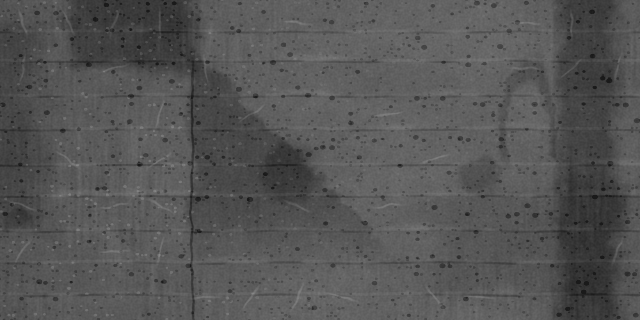
Reproduce this texture procedurally as a Shadertoy shader.

```glsl
// Weathered grey concrete wall with board seams, damp stains, streaks and a crack.

vec2 hash2(vec2 p) {
    vec3 q = fract(vec3(p.xyx) * vec3(0.1031, 0.1030, 0.0973));
    q += dot(q, q.yzx + 33.33);
    return fract((q.xx + q.yz) * q.zy);
}

float corner(vec2 cell, vec2 offset) {
    float a = 6.2832 * hash2(cell).x;
    return dot(vec2(cos(a), sin(a)), offset);
}

// Gradient noise, roughly -1 to 1
float noise(vec2 p) {
    vec2 i = floor(p), f = p - i;
    vec2 u = f * f * f * (f * (f * 6.0 - 15.0) + 10.0);
    vec2 e = vec2(1.0, 0.0);
    float low = mix(corner(i, f), corner(i + e, f - e), u.x);
    float high = mix(corner(i + e.yx, f - e.yx), corner(i + 1.0, f - 1.0), u.x);
    return 1.4 * mix(low, high, u.y);
}

float fbm(vec2 p) {
    float sum = 0.0, amp = 0.55;
    for (int i = 0; i < 5; i++) {
        sum += amp * noise(p);
        p = mat2(1.6, 1.2, -1.2, 1.6) * p + 7.3;
        amp *= 0.55;
    }
    return sum;
}

// Soft-edged rectangle mask
float patchMask(vec2 p, vec2 center, vec2 halfSize, float soft) {
    vec2 d = abs(p - center) - halfSize;
    return 1.0 - smoothstep(-soft, soft, max(d.x, d.y));
}

float blob(vec2 p, vec2 center, float radius) {
    return 1.0 - smoothstep(0.6 * radius, 1.2 * radius, length(p - center));
}

float stroke(float dist, float width, float px) {
    return 1.0 - smoothstep(width, width + 1.5 * px, abs(dist));
}

// Large damp areas
float dampness(vec2 p) {
    vec2 w = p + 0.055 * vec2(fbm(p * 7.0), fbm(p * 7.0 + 31.0));
    float diagonal = smoothstep(-0.01, 0.02, 1.45 - w.x - w.y)
        * smoothstep(0.58, 0.62, w.x) * smoothstep(0.12, 0.42, w.y);
    float damp = 0.085 * diagonal;
    damp += 0.12 * patchMask(w, vec2(0.41, 0.92), vec2(0.2, 0.13), 0.035);
    damp += 0.07 * patchMask(w, vec2(0.0, 0.6), vec2(0.13, 0.32), 0.07);
    damp += 0.115 * patchMask(w, vec2(1.84, 0.5), vec2(0.09, 0.7), 0.04);
    damp += 0.05 * patchMask(w, vec2(1.65, 0.25), vec2(0.3, 0.17), 0.09);
    damp += 0.07 * blob(w, vec2(1.5, 0.44), 0.06);
    damp += 0.06 * blob(w, vec2(0.9, 0.46), 0.1);
    damp += 0.06 * blob(w, vec2(0.05, 0.31), 0.045);
    // Curved tide mark
    vec2 q = (w - vec2(1.65, 0.47)) / vec2(0.085, 0.32);
    float ring = abs(length(q) - 1.0) * 0.085;
    damp += 0.06 * (1.0 - smoothstep(0.004, 0.018, ring)) * smoothstep(0.0, 0.1, q.y);
    return damp;
}

// Scattered specks; the sharper, higher threshold leaves fewer of them
float specks(vec2 p, float scale, float rarity, float px) {
    vec2 cell = floor(p * scale), rnd = hash2(cell + scale);
    vec2 d = fract(p * scale) - 0.3 - 0.4 * hash2(cell + 57.0);
    float radius = 0.08 + 0.16 * rnd.y;
    float soft = px * scale;
    return step(rarity, rnd.x) * (1.0 - smoothstep(radius, radius + soft, length(d * vec2(0.8, 1.0))));
}

// Short pale scratches at random angles
float scratches(vec2 p, float px) {
    vec2 cell = floor(p * 7.0), rnd = hash2(cell + 11.0);
    vec2 d = (fract(p * 7.0) - 0.5) / 7.0;
    float a = 3.1416 * rnd.y;
    d = mat2(cos(a), -sin(a), sin(a), cos(a)) * d;
    d.y += 0.006 * noise(p * 25.0);
    float span = 1.0 - smoothstep(0.02, 0.06, abs(d.x));
    return step(0.68, rnd.x) * span * stroke(d.y, 0.0006, px);
}

void mainImage(out vec4 fragColor, in vec2 fragCoord) {
    float px = 1.0 / iResolution.y;
    vec2 p = fragCoord * px;
    float leftSide = 1.0 - smoothstep(0.55, 1.15, p.x);
    float rightSide = smoothstep(1.6, 1.8, p.x);
    float lowSide = 1.0 - smoothstep(0.1, 0.25, p.y);

    // Base tone, damp areas and cloudy mottling
    float tone = 0.388 - 0.025 * leftSide - dampness(p);
    tone += 0.03 * fbm(p * vec2(3.0, 5.0)) + 0.022 * fbm(p * 22.0 + 5.0);

    // Vertical runs left by water and formwork grain
    float runs = noise(vec2(p.x * 95.0, p.y * 6.0)) + 0.7 * noise(vec2(p.x * 38.0, p.y * 3.0 + 9.0));
    float runArea = 0.2 + 0.8 * max(max(leftSide, rightSide), lowSide);
    tone += 0.034 * runs * runArea * smoothstep(-0.5, 0.4, fbm(p * 4.0 + 3.0));

    // Board seams with chipped, pale lips
    float board = (p.y + 0.004 * noise(p * vec2(4.0, 1.0))) / 0.104 + 0.3;
    float row = floor(board + 0.5);
    float seam = (board - row - 0.15 * (hash2(vec2(row, 3.0)).x - 0.5)) * 0.104;
    float broken = smoothstep(-0.35, 0.35, noise(vec2(p.x * 9.0, row * 5.7)));
    tone += 0.014 * (hash2(vec2(floor(board), 8.0)).y - 0.5);
    tone -= 0.075 * broken * stroke(seam, 0.0009, px);
    tone += 0.035 * (1.0 - broken) * stroke(seam - 0.005, 0.002, px);
    float paleBand = smoothstep(0.1, 0.6, noise(vec2(p.x * 3.5, row * 3.1)));
    tone += 0.04 * paleBand * patchMask(vec2(0.0, seam), vec2(0.0, 0.012), vec2(1.0, 0.008), 0.008);

    // Long vertical crack
    float crack = p.x - 0.6 - 0.014 * fbm(vec2(2.5, p.y * 7.0));
    float crackWidth = 0.0012 + 0.0012 * noise(vec2(p.y * 18.0, 4.0));
    tone -= 0.13 * stroke(crack, max(crackWidth, 0.0), px) * (1.0 - smoothstep(0.7, 0.9, p.y));

    // Pits, chips, scratches and fine grain
    tone -= 0.13 * specks(p, 38.0, 0.91, px) + 0.08 * specks(p + 0.37, 85.0, 0.9, px);
    tone += 0.09 * specks(p + 0.71, 75.0, 0.95, px) * (0.3 + 0.7 * leftSide);
    tone += 0.085 * scratches(p, px);
    tone += 0.027 * noise(p * 140.0) + 0.016 * noise(p * 75.0 + 20.0);

    // Darkened lower right corner
    tone -= 0.05 * smoothstep(0.5, 1.3, length((p - vec2(1.0, 0.6)) * vec2(0.9, 1.0)));
    fragColor = vec4(vec3(clamp(tone, 0.1, 0.6)), 1.0);
}
```
